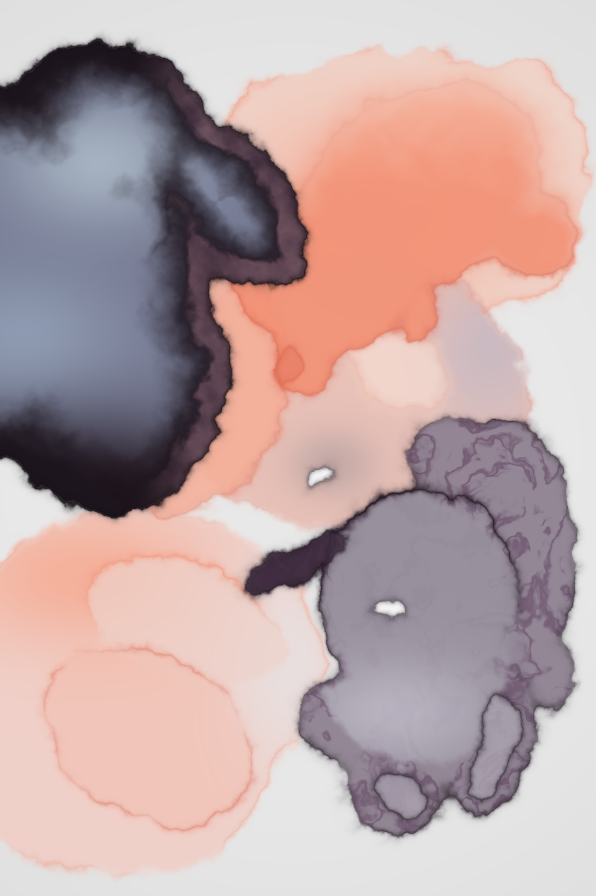
Reproduce this background procedurally as a WebGL 1 fragment shader.

```glsl
precision highp float;
// Alcohol-ink abstract: coral and blush washes, a mauve pool and a navy pool
// on pale paper. Each pool is a smooth union of noise-warped ellipses, filled
// with a tint and outlined by pigment gathered at its drying edge.
uniform vec2 u_resolution;
vec2 p, q;  // plain and warped position
vec3 c;     // colour so far

float hash(vec2 v) {
  v = fract(v * vec2(.1031, .1137));
  v += dot(v, v.yx + 33.33);
  return fract((v.x + v.y) * v.x * 7.13);
}
float noise(vec2 v) {
  vec2 i = floor(v), f = fract(v), e = vec2(1, 0);
  f = f * f * (3. - 2. * f);
  return mix(mix(hash(i), hash(i + e), f.x), mix(hash(i + e.yx), hash(i + e.xx), f.x), f.y);
}
float fbm(vec2 v) {
  float sum = 0., amp = .5;
  for (int i = 0; i < 5; i++) {
    sum += amp * noise(v);
    v = mat2(1.6, 1.2, -1.2, 1.6) * v + 5.7;
    amp *= .5;
  }
  return sum;
}
// Approximate signed distance to an ellipse turned by angle a
float ell(float x, float y, float rx, float ry, float a) {
  vec2 v = q - vec2(x, y), r = vec2(rx, ry);
  v = vec2(dot(v, vec2(cos(a), sin(a))), dot(v, vec2(-sin(a), cos(a))));
  float k = length(v / r);
  return k * (k - 1.) / max(length(v / (r * r)), .001);
}
// Smoothly joins another ellipse to a pool
void grow(inout float d, float x, float y, float rx, float ry, float a) {
  float e = ell(x, y, rx, ry, a), h = max(.14 - abs(d - e), 0.);
  d = min(d, e) - h * h / .56;
}
float glow(float x, float y, float rx, float ry) {
  vec2 v = (p - vec2(x, y)) / vec2(rx, ry);
  return exp(-dot(v, v));
}
// Fills a pool with tint, then lays its rim
void wash(float d, vec3 tint, float alpha, float soft, vec3 rim, float strength) {
  c = mix(c, tint, alpha * smoothstep(soft, -soft, d));
  c = mix(c, rim, strength * exp(-abs(d) / .021));
}

void main() {
  // Canvas height is fixed, y points down
  p = vec2(gl_FragCoord.x, u_resolution.y - gl_FragCoord.y) * 7.68 / u_resolution.y;
  vec2 bend = vec2(fbm(p * 1.6), fbm(p * 1.6 + 7.3)) - .48;
  q = p + .24 * bend + .13 * (vec2(fbm(p * 7.), fbm(p * 7. + 3.1)) - .48);
  float marble = fbm(p * 1.5 + 4. * bend);
  float patchy = smoothstep(.25, .65, fbm(p * 2.3 + 9.));
  vec3 coral = vec3(.95, .57, .46), rust = vec3(.86, .4, .31), ink = vec3(.12, .08, .12);
  vec3 peach = vec3(.96, .68, .59), tint;
  // Paper
  c = vec3(mix(.91, .87, smoothstep(2., 5.5, length(p - vec2(2.5, 4)))));
  // Pale peach veil
  float veil = ell(3.5, 1.6, 1.42, 1.2, 0.);
  grow(veil, 4.48, 1.55, .56, 1.05, 0.);
  grow(veil, 2.55, 1.25, .6, .57, 0.);
  wash(veil, mix(vec3(.94, .83, .79), peach, glow(3.2, 1.8, 1.2, .9)), .9, .03, coral, .55 * patchy);
  // Blush middle with grey and cream patches
  tint = mix(vec3(.91, .75, .71), vec3(.79, .72, .75), glow(4.2, 3., .55, .7));
  tint = mix(tint, vec3(.7, .61, .61), .7 * glow(2.85, 3.98, .38, .3));
  wash(ell(3., 3.4, 1.5, 1.18, 0.), tint, .95, .06, rust, .3 * patchy);
  wash(ell(3.45, 3.2, .42, .3, .4), vec3(.96, .86, .82), .75, .12, coral, .2);
  // Lower left pool with two inner petals
  float pool = ell(1.15, 5.75, 1.6, 1.35, 0.);
  grow(pool, .95, 6.7, 1.3, .8, 0.);
  tint = mix(vec3(.94, .81, .78), peach, glow(.7, 4.95, 1.1, .6));
  tint = mix(tint, vec3(.91, .87, .87), glow(2.5, 5.7, .55, 1.));
  wash(pool, tint, .95, .07, coral, .4 * patchy);
  wash(ell(1.6, 5.35, .85, .5, .45), vec3(.93, .82, .79), .7, .04, coral, .65 * smoothstep(5.6, 4.9, p.y));
  wash(ell(1.3, 6.3, .95, .68, .5), peach, .3, .1, rust, .5 * patchy);
  // Coral crescent
  wash(ell(1.5, 3.2, .93, 1.22, 0.), peach, .85, .05, rust, .35);
  // Saturated coral: soft above, crisp below, with a curl
  float bloom = ell(3.65, 1.6, 1.05, .85, -.6), low = smoothstep(1.3, 2.6, p.y);
  grow(bloom, 2.8, 2.4, .75, .7, 0.);
  grow(bloom, 4.55, 2., .4, .36, 0.);
  grow(bloom, 2.6, 3.15, .27, .26, 0.);
  grow(bloom, 3.57, 2.75, .12, .25, 0.);
  tint = mix(peach, coral, smoothstep(.9, 2.1, p.y + marble * .5));
  wash(bloom, tint, .92, mix(.3, .03, low), rust, mix(.12, .65, low));
  wash(ell(2.43, 3.15, .1, .16, .3), rust, .35, .04, rust, .6);
  // Mauve pool: folded outer flaps, smooth body, dark tail, two petals
  float body = ell(3.6, 5.15, .85, .95, 0.), tail = ell(2.52, 4.86, .46, .15, -.4);
  float mauve = min(body, tail);
  grow(mauve, 4.36, 4.7, .6, 1.1, -.1);
  grow(mauve, 4.03, 3.95, .58, .36, .1);
  grow(mauve, 3.5, 6.2, .92, .5, .1);
  grow(mauve, 3.35, 6.75, .4, .42, .5);
  grow(mauve, 4.2, 6.35, .34, .62, .2);
  grow(mauve, 4.7, 5.8, .2, .26, 0.);
  float fold = pow(.5 + .5 * sin(18. * marble + 5. * p.x), 5.);
  wash(mauve, mix(vec3(.56, .51, .57), ink * 3., .6 * fold), .95, .02, ink, .35 + .4 * patchy);
  tint = mix(vec3(.6, .57, .62), vec3(.74, .72, .77), glow(3.4, 6.1, .8, .45));
  wash(max(mauve + .05, ell(3.55, 5.4, .88, 1.15, 0.)), tint, .9, .05, ink, 0.);
  wash(body, tint, 0., .1, ink, .85 * smoothstep(5.7, 4.5, p.y));
  wash(tail, ink * 1.9, .9, .04, ink, .6);
  wash(min(ell(4.22, 6.4, .17, .43, .25), ell(3.42, 6.8, .22, .17, .4)), vec3(.67, .64, .69), .8, .03, ink, .65);
  // Bare paper holes
  wash(min(ell(3.37, 5.24, .16, .09, 0.), ell(2.72, 4.11, .13, .07, -.2)), vec3(.96), 1., .015, ink, .5);
  // Navy pool: wine flange, black band, luminous heart
  float navy = ell(.95, 1.27, .9, .92, 0.);
  grow(navy, 1.95, 1.72, .88, .5, .88);
  grow(navy, .1, 2.35, 1.75, 1.6, 0.);
  grow(navy, .95, 3.3, 1., 1.12, 0.);
  float depth = .25 * (marble - .48) - navy;
  tint = mix(vec3(.45, .47, .57), vec3(.64, .69, .75), glow(.85, 1.4, .8, .55));
  tint = mix(tint, vec3(.55, .6, .69), glow(.2, 2.9, .9, .6));
  tint = mix(tint, ink, glow(.7, 4.2, 1.3, .6));
  tint = mix(ink * .8, tint, smoothstep(.12, .65, depth));
  float flange = smoothstep(.25, .17, depth) * smoothstep(1.1, 1.8, p.x);
  tint = mix(tint, mix(ink * 1.7, vec3(.5, .38, .42), fbm(p * 5.)), flange);
  wash(navy, tint, .98, .02, ink * .6, .85);
  gl_FragColor = vec4(c, 1);
}
```
